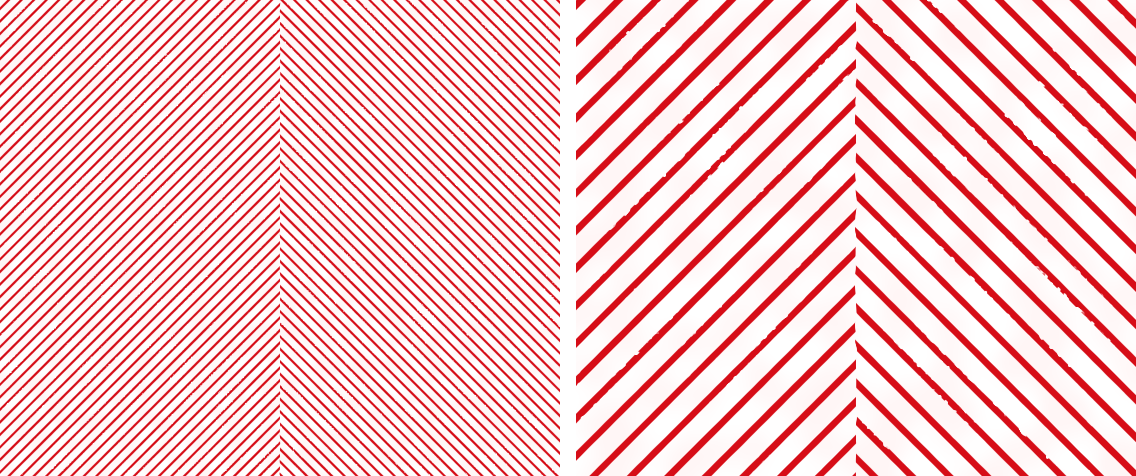
Left, the full canvas; right, a detail of the centre.
Reproduce this pattern procedurally as a WebGL 2 fragment shader.

```glsl
#version 300 es
precision highp float;

uniform vec2 u_resolution;
out vec4 fragColor;

vec2 gradient(vec2 cell) {
    vec3 h = fract(cell.xyx * vec3(0.1031, 0.1030, 0.0973));
    h += dot(h, h.yzx + 33.33);
    float angle = 6.2832 * fract((h.x + h.y) * h.z);
    return vec2(cos(angle), sin(angle));
}

float gradientNoise(vec2 p) {
    vec2 i = floor(p), f = fract(p);
    vec2 u = f * f * f * (f * (f * 6.0 - 15.0) + 10.0);
    float a = dot(gradient(i), f);
    float b = dot(gradient(i + vec2(1, 0)), f - vec2(1, 0));
    float c = dot(gradient(i + vec2(0, 1)), f - vec2(0, 1));
    float d = dot(gradient(i + vec2(1, 1)), f - vec2(1, 1));
    return mix(mix(a, b, u.x), mix(c, d, u.x), u.y);
}

// Ink coverage of one half; p is in stripe spacings, y pointing down
float stripes(vec2 p, float side, float pixel) {
    float phase = side < 0.0 ? 0.355 : 0.855;
    float t = p.y - side * p.x - phase;
    float stripe = floor(t + 0.5);
    float across = (t - stripe) * 0.7071;
    float along = (p.y + side * p.x) * 0.7071;

    // Line weight drifts from stripe to stripe and along each one
    float weight = 0.012 * gradientNoise(vec2(along * 0.12 + 90.0, stripe * 0.73 + side * 50.0 + 200.0));

    // Each edge of each stripe has its own worn stretches
    float edgeId = stripe * 2.0 + step(0.0, across) + side * 150.0;
    float worn = smoothstep(0.1, 0.4, gradientNoise(vec2(along * 0.25, edgeId * 1.37 + 400.0)));
    float grain = gradientNoise(p * 6.0 + 300.0);
    float wobble = 0.006 * gradientNoise(p * 2.5 + 500.0);
    float nibble = worn * 0.05 * smoothstep(0.05, 0.45, grain);

    float edge = abs(across) - 0.088 - weight + wobble + nibble;
    return 1.0 - smoothstep(-0.72 * pixel, 0.72 * pixel, edge);
}

void main() {
    // 38 stripes down the height, mirrored about the vertical centre line
    float pixel = 38.0 / u_resolution.y;
    vec2 p = vec2(gl_FragCoord.x - 0.5 * u_resolution.x,
                  u_resolution.y - gl_FragCoord.y) * pixel;

    // Slightly ragged seam between the two staggered halves
    float seam = p.x + 0.05 * gradientNoise(vec2(p.y * 3.0, 7.5));
    float rightHalf = smoothstep(-0.5 * pixel, 0.5 * pixel, seam);
    float ink = mix(stripes(p, -1.0, pixel), stripes(p, 1.0, pixel), rightHalf);

    // Faint blush in broad patches of the paper
    float blush = smoothstep(-0.35, 0.35, gradientNoise(p * 0.7 + 200.0));
    vec3 paper = mix(vec3(1.0), vec3(1.0, 0.965, 0.965), blush);
    vec3 red = vec3(0.84, 0.05, 0.09);
    fragColor = vec4(mix(paper, red, ink), 1.0);
}
```
